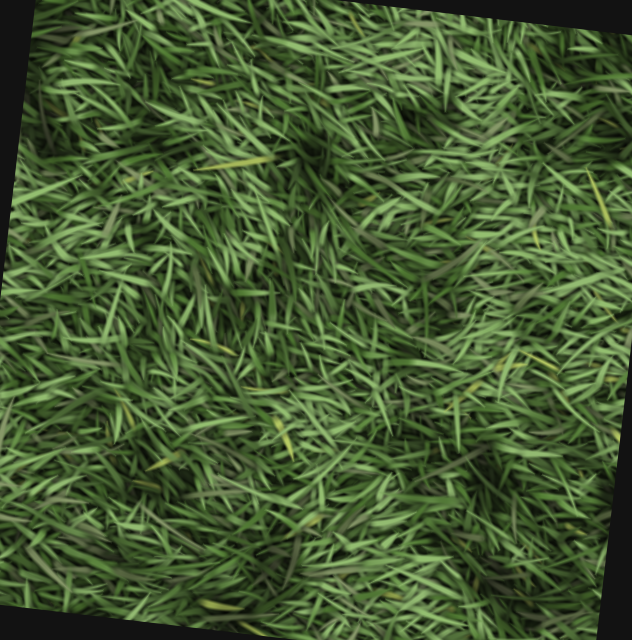
This texture is drawn by a WebGL 2 fragment shader. Its source:

```glsl
#version 300 es
precision highp float;
// Dense lawn seen from above, in a slightly turned frame on near-black.
// Jittered grids of soft, slim blades are painted from the dark thatch up to
// the lit tips; each blade shades those below, and clumps sink or rise.

uniform vec2 u_resolution;
out vec4 outColor;

const vec3 BORDER = vec3(0.07);
const vec3 SOIL   = vec3(0.12, 0.17, 0.08);
const vec3 DEEP   = vec3(0.23, 0.345, 0.14);
const vec3 LEAF   = vec3(0.32, 0.49, 0.20);
const vec3 LIT    = vec3(0.58, 0.75, 0.44);
const vec3 STRAW  = vec3(0.70, 0.76, 0.36);
const vec3 THATCH = vec3(0.47, 0.47, 0.37);
const vec3 PALE   = vec3(0.86, 1.07, 0.68);   // tint of dull blades, times luma

const float FRAME_TILT = 0.118;     // clockwise, radians
const int   LAYERS = 18;
const int   LONG_EVERY = 3;         // every third layer has long blades
const float CELL = 0.047;           // grid step of the short blades
const float LONG_CELL = 0.084;      // grid step of the long blades
const float HALF_WIDTH_MIN = 0.0026;
const float HALF_WIDTH_MAX = 0.0052;
const float EDGE_SOFTNESS = 0.0033;
const float SHADOW_REACH = 0.012;
const float SHADOW_STRENGTH = 0.32;
const float MAIN_ANGLE = -0.22;     // prevailing lean of the blades
const float ANGLE_SPREAD = 1.4;
const float STRAW_SHARE = 0.02;
const float THATCH_SHARE = 0.11;
const float PATCH_CONTRAST = 1.5;   // broad light and dark areas
const float CLUMP_CONTRAST = 1.9;   // tufts a few blades wide
const float PIT_DEPTH = 1.2;        // small dark hollows

vec3 hash3(vec3 p) {
    p = fract(p * vec3(0.1031, 0.1030, 0.0973));
    p += dot(p, p.yxz + 33.33);
    return fract((p.xxy + p.yxx) * p.zyx);
}

float noise(vec2 p) {
    vec2 i = floor(p), f = fract(p);
    f = f * f * (3.0 - 2.0 * f);
    float a = hash3(vec3(i, 5.0)).x;
    float b = hash3(vec3(i + vec2(1, 0), 5.0)).x;
    float c = hash3(vec3(i + vec2(0, 1), 5.0)).x;
    float d = hash3(vec3(i + vec2(1, 1), 5.0)).x;
    return mix(mix(a, b, f.x), mix(c, d, f.x), f.y);
}

mat2 turn(float a) {
    float c = cos(a), s = sin(a);
    return mat2(c, -s, s, c);
}

// Tone 0..3 runs from soil through leaf green to sunlit tips.
vec3 grassRamp(float tone) {
    vec3 c = mix(SOIL, DEEP, clamp(tone, 0.0, 1.0));
    c = mix(c, LEAF, clamp(tone - 1.0, 0.0, 1.0));
    return mix(c, LIT, clamp(tone - 2.0, 0.0, 1.0));
}

// Paints the blade that belongs to one grid cell over the colour below.
vec3 paintBlade(vec3 below, vec2 p, vec2 id, float layer, float cell, vec2 shift) {
    vec3 place = hash3(vec3(id, layer * 17.0 + 3.0));
    vec3 form  = hash3(vec3(id + 41.0, layer * 13.0 + 7.0));
    vec3 tint  = hash3(vec3(id + 87.0, layer * 11.0 + 19.0));
    vec2 root = (id + place.xy) * cell - shift;
    float halfLength = cell * mix(0.42, 0.92, place.z);
    if (length(p - root) > halfLength * 1.1 + SHADOW_REACH) return below;

    // Neighbouring blades share a lean; tips point either way.
    float lean = MAIN_ANGLE + 1.9 * (noise(root * 7.0 + 20.0) - 0.5);
    lean += (form.x + form.y - 1.0) * ANGLE_SPREAD;
    lean += step(0.5, tint.z) * 3.14159;
    vec2 q = turn(lean) * (p - root);
    float along = q.x / halfLength;
    q.y -= (form.z - 0.5) * halfLength * 0.28 * (along * along - 0.4);

    // Nearly parallel sides, blunt base, narrow tip.
    float t = clamp(along, -1.0, 1.0);
    float taper = (1.0 - t * t * t * t) * (1.0 - 0.4 * t);
    float halfWidth = mix(HALF_WIDTH_MIN, HALF_WIDTH_MAX, fract(form.y * 5.0));
    float d = max(abs(q.y) - halfWidth * taper, abs(q.x) - halfLength);
    float shadow = smoothstep(SHADOW_REACH, -0.002, d) * (1.0 - t * t);
    below *= 1.0 - SHADOW_STRENGTH * shadow;

    // Height, chance, patch, clump and hollow set the tone of the blade.
    float height = layer / float(LAYERS - 1);
    float tone = mix(0.95, 2.7, height) + (tint.x - 0.5) * 1.6;
    tone += PATCH_CONTRAST * (noise(root * 7.0 + 50.0) - 0.5);
    tone += CLUMP_CONTRAST * (noise(mix(root, p, 0.5) * 19.0 + 30.0) - 0.5);
    tone -= PIT_DEPTH * smoothstep(0.6, 0.9, noise(p * 15.0 + 70.0));
    tone += 0.4 * t + 0.5 * (noise(p * 45.0 + layer * 9.0) - 0.5);
    vec3 color = grassRamp(tone);
    float luma = dot(color, vec3(0.30, 0.59, 0.11));
    color = mix(color, PALE * luma, 0.55 * fract(tint.z * 7.0));
    float light = 0.55 + 0.17 * clamp(tone, 0.0, 3.0);
    color = mix(color, THATCH * light, 0.6 * step(tint.y, THATCH_SHARE));
    color = mix(color, STRAW * light, 0.85 * step(1.0 - STRAW_SHARE, tint.y));

    // The base sinks softly into the sward.
    float cover = smoothstep(EDGE_SOFTNESS, -EDGE_SOFTNESS, d);
    return mix(below, color, cover * smoothstep(-1.0, -0.4, t));
}

vec3 lawn(vec2 p) {
    vec3 color = SOIL * (0.8 + 0.6 * noise(p * 60.0));
    for (int i = 0; i < LAYERS; i++) {
        float layer = float(i);
        float cell = i % LONG_EVERY == LONG_EVERY - 1 ? LONG_CELL : CELL;
        vec2 shift = hash3(vec3(layer, 2.0, 9.0)).xy + 1.0;
        vec2 home = floor((p + shift) / cell);
        for (int y = -1; y <= 1; y++)
            for (int x = -1; x <= 1; x++)
                color = paintBlade(color, p, home + vec2(x, y), layer, cell, shift);
    }
    return color;
}

void main() {
    vec2 halfSize = 0.5 * u_resolution / u_resolution.y;
    vec2 p = gl_FragCoord.xy / u_resolution.y - halfSize;

    // Turned rectangular frame.
    vec2 edge = abs(turn(-FRAME_TILT) * p) - halfSize;
    float inside = smoothstep(0.001, -0.001, max(edge.x, edge.y));
    outColor = vec4(mix(BORDER, lawn(p), inside), 1.0);
}
```
